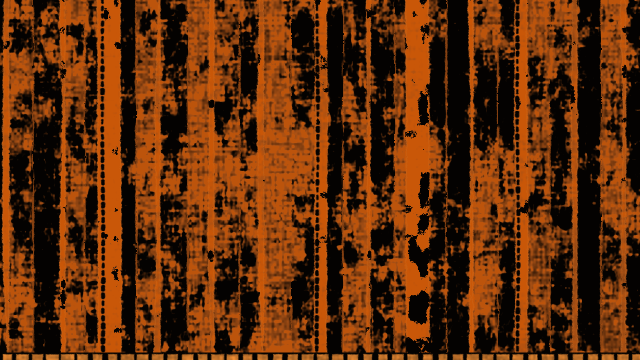
Reproduce this texture procedurally as a Shadertoy shader.

```glsl
#define PITCH 0.1435      // spacing of the solid bars, in canvas heights
#define BAR_WIDTH 0.0085  // half width of a plain bar
#define WIDE_WIDTH 0.033  // half width of a wide bar
#define COVERAGE 0.05     // mean paint level of the panels
#define PATCHINESS 2.6    // contrast of the blotches
#define WEAVE 0.75        // strength of the fine threads
#define BEAD_PITCH 0.021  // spacing of the perforations
#define TICK_PITCH 0.0417 // spacing of the bottom ticks
#define INK vec3(0.014, 0.009, 0.005)
#define RUST vec3(0.65, 0.31, 0.08)
#define ORANGE vec3(0.79, 0.34, 0.03)
#define PALE vec3(0.78, 0.46, 0.17)

float hash(vec2 p) {
    vec3 q = fract(p.xyx * 0.1031);
    q += dot(q, q.yzx + 33.33);
    return fract((q.x + q.y) * q.z);
}

float noise(vec2 p) {
    vec2 i = floor(p), f = fract(p);
    f *= f * (3.0 - 2.0 * f);
    return mix(mix(hash(i), hash(i + vec2(1, 0)), f.x),
               mix(hash(i + vec2(0, 1)), hash(i + vec2(1, 1)), f.x), f.y);
}

// Rough fractal noise with strong fine octaves
float fbm(vec2 p) {
    float sum = 0.0, amp = 0.5, total = 0.0;
    for (int i = 0; i < 4; i++) {
        sum += amp * noise(p);
        total += amp;
        p = p * 2.07 + 17.3;
        amp *= 0.7;
    }
    return sum / total;
}

// Crossed threads, centred on zero
float weave(vec2 p) {
    float warp = noise(p * vec2(145.0, 20.0));
    float weft = noise(p * vec2(26.0, 140.0) + 50.0);
    return 0.5 * (warp + weft) + 0.5 * noise(p * 140.0) - 0.75;
}

// Ragged, woven paint between the bars
float panelTone(vec2 p, float index, float edge, float threads) {
    float density = fract(index * 0.618) - 0.5;
    float band = noise(p * vec2(2.5, 6.0) + 9.0) - 0.5;
    float blotch = fbm(p * vec2(19.0, 14.0) + index * 3.7) - 0.5;
    float swell = (p.x - 0.73) / 0.1;
    float level = COVERAGE + density + 0.5 * band + PATCHINESS * blotch;
    level += WEAVE * threads + 0.25 * exp(-edge / 0.008) + 0.4 * exp(-swell * swell);
    float shade = 0.72 + 0.35 * band + 0.85 * threads;
    return smoothstep(-0.08, 0.42, level) * clamp(shade, 0.25, 0.88);
}

// Signed distance to a column of rounded perforations
float beads(vec2 p, float id) {
    float row = floor(p.y / BEAD_PITCH);
    float y = (fract(p.y / BEAD_PITCH) - 0.5) * BEAD_PITCH;
    float size = mix(0.6, 1.15, hash(vec2(row, id)));
    return length(vec2(p.x, max(abs(y) - 0.004, 0.0))) - 0.0055 * size;
}

void mainImage(out vec4 fragColor, in vec2 fragCoord) {
    vec2 p = fragCoord / iResolution.y;
    float px = 1.0 / iResolution.y;
    float threads = weave(p);
    float ragged = fbm(p * 75.0) - 0.5;

    // Nearest bar, with jittered place and slowly varying width
    float column = (p.x - 0.02) / PITCH;
    float id = floor(column + 0.5 + 0.06 * ragged);
    float drift = noise(vec2(id * 7.0, p.y * 3.0));
    float x = (column - id) * PITCH + (hash(vec2(id, 4.0)) - 0.5) * 0.03;
    x += (drift - 0.5) * 0.006;
    float wide = 1.0 - step(0.5, abs(mod(id, 6.0) - 2.0));
    float perforated = 1.0 - step(0.5, abs(mod(id, 4.0) - 2.0));
    float halfWidth = BAR_WIDTH * mix(0.4, 1.2, drift);
    halfWidth = mix(halfWidth, 0.018, perforated);
    halfWidth = mix(halfWidth, WIDE_WIDTH, wide);
    float barDist = abs(x) - halfWidth + ragged * 0.009;

    // Panels, split at mid column by a broken thin stem
    float stemDist = abs(abs(column - id) - 0.5) * PITCH;
    float edge = max(min(barDist, stemDist), 0.0);
    float tone = panelTone(p, 2.0 * id + step(0.0, x), edge, threads);
    float stem = 1.0 - smoothstep(0.0012, 0.0012 + 1.5 * px, stemDist + ragged * 0.006);
    stem *= smoothstep(0.3, 0.5, noise(vec2(id * 5.0, p.y * 16.0)));
    tone = max(tone, 0.65 * stem);

    // Solid bars with chipped holes and perforations
    float bar = 1.0 - smoothstep(-px, px, barDist);
    float chips = noise(p * vec2(34.0, 24.0) + 40.0) + 0.45 * ragged;
    float chipLevel = 0.07 + 0.2 * step(5.0, id) * wide;
    float solid = smoothstep(chipLevel, chipLevel + 0.08, chips);
    float fade = 0.16 * hash(vec2(id, 11.0)) * (1.0 - wide);
    float grain = 0.95 - fade + 0.2 * threads + 0.16 * (noise(p * vec2(9.0, 4.0)) - 0.5);
    tone = mix(tone, grain * solid, bar);
    float bead = beads(vec2(x + halfWidth * 0.55, p.y), id) + ragged * 0.004;
    tone *= mix(1.0, smoothstep(-px, px, bead), perforated);

    // Black through rust to bright orange
    vec3 color = mix(INK, RUST, clamp(tone / 0.8, 0.0, 1.0));
    color = mix(color, ORANGE, smoothstep(0.78, 0.95, tone));
    float rim = bar * solid * (1.0 - smoothstep(0.0, 0.003, abs(barDist + 0.002)));
    color = mix(color, PALE, 0.25 * rim * smoothstep(0.4, 0.8, tone));

    // Row of pale ticks along the bottom
    float tickId = floor(p.x / TICK_PITCH);
    float tickX = abs(fract(p.x / TICK_PITCH) - 0.5) * TICK_PITCH;
    float tickWidth = TICK_PITCH * mix(0.28, 0.45, hash(vec2(tickId, 8.0)));
    float tickDist = max(tickX - tickWidth, p.y - 0.016) + ragged * 0.003;
    color = mix(color, INK, 1.0 - smoothstep(0.018, 0.018 + 2.0 * px, p.y));
    color = mix(color, PALE * (0.95 + 0.4 * threads), 1.0 - smoothstep(-px, px, tickDist));

    fragColor = vec4(color, 1.0);
}
```
